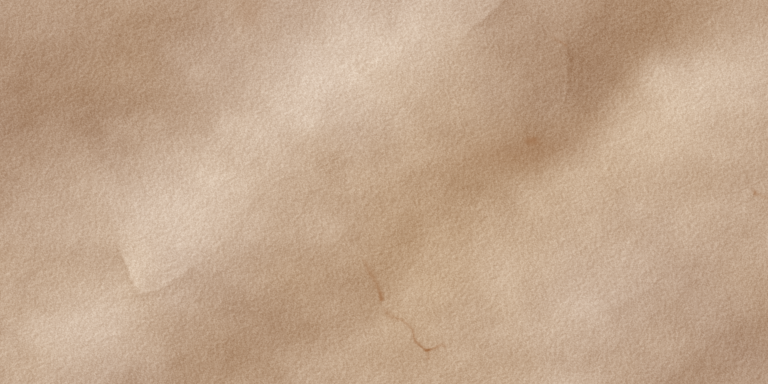
A Shadertoy shader for this texture:

```glsl
const vec3 SHADOW_TAN = vec3(0.680, 0.552, 0.442);
const vec3 PALE_CREAM = vec3(0.848, 0.758, 0.668);
const vec3 RUST = vec3(0.58, 0.36, 0.20);

float hash(vec2 cell) {
    vec3 h = fract(vec3(cell.xyx) * 0.1031);
    h += dot(h, h.yzx + 33.33);
    return fract((h.x + h.y) * h.z);
}

float noise(vec2 p) {
    vec2 i = floor(p), f = fract(p);
    f = f * f * (3.0 - 2.0 * f);
    return mix(mix(hash(i), hash(i + vec2(1, 0)), f.x),
               mix(hash(i + vec2(0, 1)), hash(i + vec2(1, 1)), f.x), f.y);
}

// Layered noise centred on zero
float clouds(vec2 p) {
    float sum = 0.0, gain = 0.5;
    for (int i = 0; i < 5; i++) {
        sum += gain * (noise(p) - 0.5);
        p = mat2(1.6, 1.2, -1.2, 1.6) * p + 7.3;
        gain *= 0.5;
    }
    return sum;
}

vec2 toLocal(vec2 p, vec2 center, float angle) {
    float c = cos(angle), s = sin(angle);
    p -= center;
    return vec2(c * p.x + s * p.y, c * p.y - s * p.x);
}

// Soft elliptical patch
float patchAt(vec2 p, vec2 center, float angle, vec2 radius) {
    vec2 q = toLocal(p, center, angle) / radius;
    return exp(-dot(q, q));
}

// Shade that starts at a bent edge and fades to its left side
float fold(vec2 p, vec2 center, float angle, float reach, float fade) {
    vec2 q = toLocal(p, center, angle);
    q.y += 1.5 * q.x * q.x;
    float along = q.x / reach;
    return smoothstep(-0.004, 0.006, q.y) * exp(-max(q.y, 0.0) / fade - along * along);
}

// Thin uneven line with tapered strength
float crease(vec2 p, vec2 a, vec2 b, float width) {
    vec2 ab = b - a;
    float h = clamp(dot(p - a, ab) / dot(ab, ab), 0.0, 1.0);
    float d = length(p - a - ab * h) / width;
    return exp(-d * d) * mix(0.35, 1.0, h) * mix(0.4, 1.0, noise(p * 45.0));
}

// Embossed fibre relief, lit from one side
float relief(vec2 p, float scale) {
    vec2 q = toLocal(p, vec2(0.0), 0.4) * scale;
    return noise(q) - noise(q + vec2(0.60, -0.75));
}

void mainImage(out vec4 fragColor, in vec2 fragCoord) {
    vec2 p = fragCoord / iResolution.y;
    p.x += 1.0 - 0.5 * iResolution.x / iResolution.y;
    vec2 w = p + 0.17 * vec2(clouds(p * 4.0), clouds(p * 4.0 + 19.0));

    // Broad diagonal light and shadow
    float tone = 0.43;
    tone += 0.44 * patchAt(w, vec2(0.47, 0.42), 0.75, vec2(0.30, 0.18));
    tone += 0.40 * patchAt(w, vec2(0.92, 0.83), 0.50, vec2(0.42, 0.15));
    tone += 0.30 * patchAt(w, vec2(1.80, 0.71), 0.65, vec2(0.34, 0.11));
    tone += 0.16 * patchAt(w, vec2(1.50, 0.28), 0.60, vec2(0.36, 0.20));
    tone += 0.22 * patchAt(w, vec2(0.10, 0.14), 0.50, vec2(0.25, 0.10));
    tone -= 0.28 * patchAt(w, vec2(0.12, 0.74), 0.60, vec2(0.38, 0.26));
    tone -= 0.24 * patchAt(w, vec2(0.62, 0.10), 0.50, vec2(0.34, 0.13));
    tone -= 0.38 * patchAt(w, vec2(1.60, 0.96), 0.50, vec2(0.28, 0.16));
    tone -= 0.20 * patchAt(w, vec2(1.38, 0.62), 0.60, vec2(0.38, 0.09));
    tone -= 0.16 * patchAt(w, vec2(1.95, 0.05), 0.60, vec2(0.25, 0.18));

    // Mottling stretched along the diagonal
    vec2 streak = toLocal(w, vec2(0.0), 0.55);
    tone += 0.44 * clouds(streak * vec2(3.0, 6.5) + 4.0);
    tone += 0.26 * clouds(p * 15.0);

    // Crumpled folds
    vec2 bent = p + 0.030 * vec2(clouds(p * 20.0), clouds(p * 20.0 + 31.0));
    tone -= 0.38 * fold(bent, vec2(0.335, 0.29), 2.03, 0.075, 0.08);
    tone -= 0.24 * fold(bent, vec2(0.43, 0.255), 3.56, 0.13, 0.08);
    tone -= 0.30 * fold(bent, vec2(1.28, 0.97), -2.36, 0.09, 0.08);
    tone -= 0.24 * fold(bent, vec2(1.48, 0.83), -1.57, 0.08, 0.06);
    tone -= 0.14 * fold(bent, vec2(0.26, 0.66), 1.80, 0.07, 0.06);
    tone += 0.14 * fold(bent, vec2(0.82, 0.68), 1.30, 0.03, 0.02);
    tone = 0.45 + 1.36 * (tone - 0.46);

    // Paper grain
    tone += 0.23 * relief(p, 175.0) + 0.08 * relief(p, 85.0);
    tone += 0.34 * (noise(toLocal(p, vec2(0.0), 0.9) * 330.0) - 0.5);

    vec3 color = mix(SHADOW_TAN, PALE_CREAM, tone);

    // Warm centre against greyer ends
    float warmth = 0.7 * patchAt(w, vec2(1.12, 0.32), 0.6, vec2(0.62, 0.34)) - 0.2;
    warmth += 1.3 * clouds(w * 3.5 + 51.0);
    color += warmth * vec3(0.010, 0.000, -0.028);

    // Rusty creases and stains
    float rust = 0.55 * crease(bent, vec2(0.95, 0.32), vec2(1.00, 0.22), 0.006);
    rust += 0.55 * crease(bent, vec2(1.01, 0.19), vec2(1.112, 0.09), 0.005);
    rust += 0.50 * crease(bent, vec2(1.16, 0.093), vec2(1.112, 0.09), 0.005);
    rust += 0.40 * crease(bent, vec2(1.112, 0.09), vec2(1.115, 0.06), 0.005);
    rust += 0.35 * crease(bent, vec2(1.44, 0.91), vec2(1.475, 0.88), 0.005);
    rust += 0.50 * crease(bent, vec2(2.00, 0.49), vec2(1.96, 0.50), 0.007);
    rust += 0.35 * patchAt(bent, vec2(1.385, 0.63), -0.3, vec2(0.018, 0.010));
    rust += 0.14 * patchAt(w, vec2(1.36, 0.62), 0.2, vec2(0.16, 0.045));
    rust += 0.12 * patchAt(w, vec2(0.68, 0.98), 0.3, vec2(0.05, 0.04));
    color = mix(color, RUST, clamp(rust, 0.0, 0.7));

    fragColor = vec4(color, 1.0);
}
```
